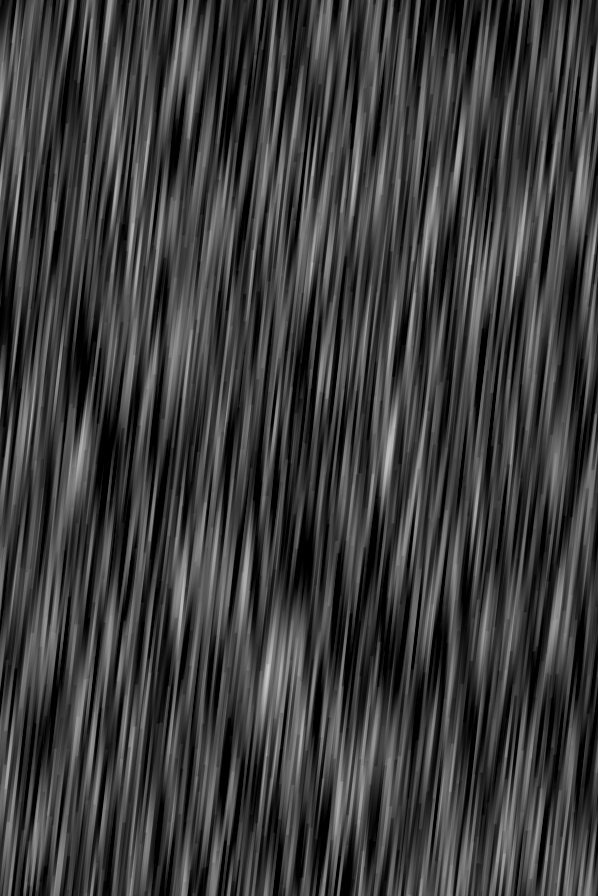
This texture is drawn by a WebGL 2 fragment shader. Its source:

```glsl
#version 300 es
precision highp float;
// Draws dense, slanted grey streaks like brushed fibres or driving rain.

uniform vec2 u_resolution;
out vec4 fragColor;

// Lengths are fractions of the canvas height.
const float SLANT = 0.112;        // sideways drift per unit of height
const float MEAN_GREY = 0.234;
const float CONTRAST = 1.05;
const float EDGE_SHADE = 0.03;    // darkening toward top and bottom
const float SOFTNESS = 0.24;      // blend between lanes, in lane widths
const float DASH_STRENGTH = 0.055;
const vec2 DASH_SIZE = vec2(0.0036, 0.085);
const float TAU = 6.2831853;

// Each layer: lane width, streak period, strength.
const int LAYER_COUNT = 4;
const vec3 LAYERS[LAYER_COUNT] = vec3[](
    vec3(0.0034, 0.46, 0.112),    // fine threads
    vec3(0.0053, 0.40, 0.102),    // medium threads
    vec3(0.0098, 0.56, 0.056),    // bundles
    vec3(0.0400, 0.75, 0.024));   // broad bands

uint scramble(uint n) {
    n = n * 747796405u + 2891336453u;
    n = ((n >> ((n >> 28u) + 4u)) ^ n) * 277803737u;
    return (n >> 22u) ^ n;
}

// Four independent values from 0 to 1 for a cell.
vec4 hash4(float lane, float row) {
    uint a = scramble(uint(int(lane) + 8192) + scramble(uint(int(row) + 8192)));
    uint b = scramble(a + 1u);
    return vec4(a & 65535u, a >> 16u, b & 65535u, b >> 16u) / 65535.0;
}

// Two sines with random pitch and phase give one lane its brightness.
float laneWave(float lane, float along, float seed) {
    vec4 h = hash4(lane, seed);
    float slow = along * mix(0.5, 1.3, h.x) + h.y;
    float quick = along * mix(1.4, 2.8, h.z) + h.w;
    return sin(TAU * slow) + 0.9 * sin(TAU * quick);
}

// Blend weight across a lane edge, never narrower than a pixel.
float laneBlend(float across, float width, float pixel) {
    float soft = min(0.5, max(SOFTNESS, 0.5 * pixel / width));
    return smoothstep(0.5 - soft, 0.5 + soft, fract(across));
}

float streaks(vec2 p, vec3 layer, float pixel, float seed) {
    float across = p.x / layer.x;
    float along = p.y / layer.y;
    float lane = floor(across);
    return mix(laneWave(lane, along, seed), laneWave(lane + 1.0, along, seed),
               laneBlend(across, layer.x, pixel));
}

// One lane of cells, each with its own grey and crisp ends.
float laneDash(float lane, float y, float pixel) {
    vec4 h = hash4(lane, 400.0);
    float size = DASH_SIZE.y * mix(0.6, 1.6, h.y);
    float along = y / size + 7.0 * h.x;
    float row = floor(along);
    float here = hash4(lane, 500.0 + row).x;
    float next = hash4(lane, 501.0 + row).x;
    float end = smoothstep(1.0 - 2.0 * pixel / size, 1.0, along - row);
    return 2.0 * mix(here, next, end) - 1.0;
}

float dashes(vec2 p, float pixel) {
    float across = p.x / DASH_SIZE.x;
    float lane = floor(across);
    return mix(laneDash(lane, p.y, pixel), laneDash(lane + 1.0, p.y, pixel),
               laneBlend(across, DASH_SIZE.x, pixel));
}

void main() {
    float pixel = 1.0 / u_resolution.y;
    vec2 uv = gl_FragCoord.xy * pixel;
    vec2 p = vec2(uv.x - SLANT * uv.y, uv.y);

    // Sum the layers from threads to bands, then the crisp dashes.
    float detail = DASH_STRENGTH * dashes(p, pixel);
    for (int i = 0; i < LAYER_COUNT; i++) {
        float seed = 17.0 + 31.0 * float(i);
        detail += LAYERS[i].z * streaks(p, LAYERS[i], pixel, seed);
    }

    float shade = EDGE_SHADE * smoothstep(0.36, 0.5, abs(uv.y - 0.5));
    float grey = MEAN_GREY - shade + CONTRAST * detail;
    fragColor = vec4(vec3(clamp(grey, 0.0, 1.0)), 1.0);
}
```
